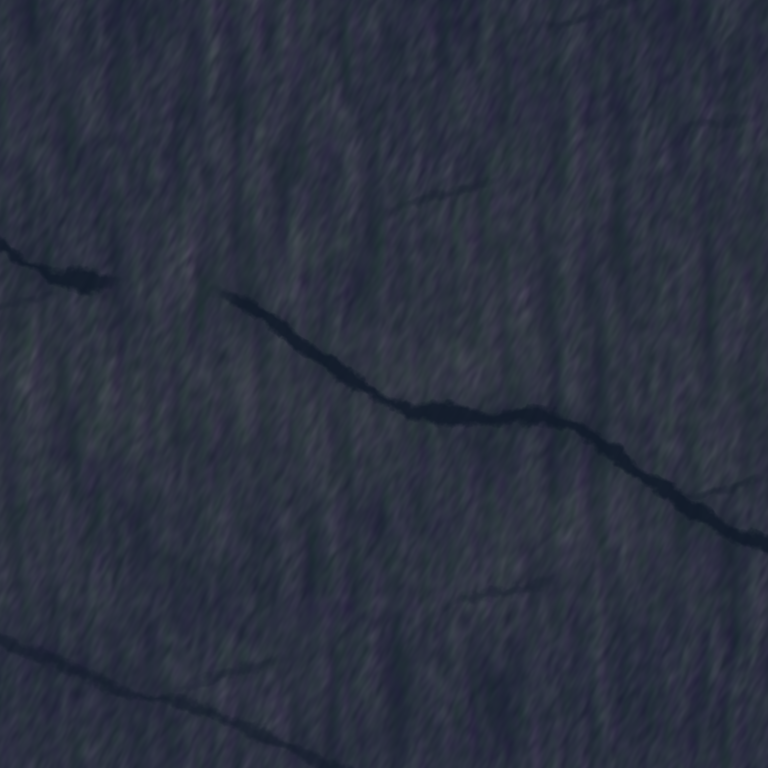
Reproduce this texture procedurally as a WebGL 2 fragment shader.

```glsl
#version 300 es
precision highp float;

uniform vec2 u_resolution;
out vec4 fragColor;

vec2 hash2(vec2 p) {
    vec3 q = fract(p.xyx * vec3(0.1031, 0.1030, 0.0973));
    q += dot(q, q.yzx + 33.33);
    return fract((q.xx + q.yz) * q.zy);
}

float cornerSlope(vec2 cell, vec2 offset) {
    return dot(hash2(cell) * 2.0 - 1.0, offset);
}

float gradientNoise(vec2 p) {
    vec2 i = floor(p), f = p - i;
    vec2 u = f * f * f * (f * (f * 6.0 - 15.0) + 10.0);
    vec2 e = vec2(0.0, 1.0);
    return mix(mix(cornerSlope(i, f), cornerSlope(i + e.yx, f - e.yx), u.x),
               mix(cornerSlope(i + e, f - e), cornerSlope(i + e.yy, f - e.yy), u.x), u.y);
}

float fbm(vec2 p) {
    float sum = 0.0, amp = 1.0;
    for (int i = 0; i < 4; i++) {
        sum += amp * gradientNoise(p);
        p = p * 2.03 + 17.3;
        amp *= 0.55;
    }
    return sum;
}

// Long, nearly vertical ridges
float ridges(vec2 p) {
    p.x += 0.012 * gradientNoise(p * vec2(5.0, 4.0) + 40.0);
    return gradientNoise(p * vec2(34.0, 5.5) + 100.0)
         + 0.55 * gradientNoise(p * vec2(63.0, 11.0) + 230.0);
}

// Short fibres leaning to the right
float fibres(vec2 p) {
    vec2 q = vec2(dot(p, vec2(0.88, -0.47)), dot(p, vec2(0.47, 0.88)));
    return gradientNoise(q * vec2(105.0, 34.0) + 300.0)
         + 0.5 * gradientNoise(q * vec2(180.0, 65.0) + 510.0);
}

// Two sloping main cracks; the upper one is broken by a gap
float mainCracks(vec2 p) {
    float dark = 0.0;
    for (int i = 0; i < 2; i++) {
        float k = float(i);
        float centre = 0.70 - 0.53 * k - 0.385 * p.x
                     - mix(0.027, 0.006, k) * cos(14.0 * (p.x - 0.52))
                     + 0.022 * gradientNoise(vec2(p.x * 9.0, 7.0 + 20.0 * k));
        float halfWidth = mix(0.0105, 0.007, k)
                        + 0.013 * gradientNoise(vec2(p.x * 13.0, 60.0 + 9.0 * k));
        float gap = mix(smoothstep(0.035, 0.10, abs(p.x - 0.22)), 1.0, k);
        halfWidth = max(halfWidth, 0.004) * mix(0.3, 1.0, gap);
        float d = abs(p.y - centre) * 0.92 - halfWidth;
        float core = 1.0 - smoothstep(-0.006, 0.006, d);
        float halo = 0.22 * exp(-max(d, 0.0) * 75.0);
        dark = max(dark, max(core, halo) * gap * mix(1.0, 0.68, k));
    }
    return dark;
}

// Faint hairline branches rising to the right
float hairlines(vec2 p) {
    float dark = 0.0;
    for (int i = 0; i < 7; i++) {
        vec2 seed = hash2(vec2(float(i) * 7.0 + 3.0, 19.0));
        vec2 q = p - vec2(seed.x, fract(float(i) * 0.618 + 0.13));
        float bend = 0.3 * q.x + 0.03 * gradientNoise(vec2(q.x * 11.0, float(i) * 5.0 + 2.5));
        float taper = 1.0 - smoothstep(0.02, 0.09 + 0.03 * seed.y, abs(q.x));
        float line = 1.0 - smoothstep(0.001, 0.010, abs(q.y - bend));
        dark = max(dark, line * taper * (0.25 + 0.3 * seed.y));
    }
    return dark;
}

void main() {
    vec2 p = gl_FragCoord.xy / u_resolution.y;

    // Broad light with a paler, greener middle
    float middle = exp(-14.0 * (p.y - 0.5) * (p.y - 0.5));
    float patches = fbm(p * vec2(4.0, 5.0) + 70.0);
    vec3 colour = vec3(0.166, 0.188, 0.250) + vec3(0.016, 0.018, 0.006) * middle;
    colour += vec3(0.026, 0.024, 0.016) * patches;

    // Ridges, with green edges set slightly aside
    float ridge = ridges(p);
    float greenRidge = ridges(p + vec2(0.004, 0.0));
    colour += vec3(0.075, 0.066, 0.060) * vec3(ridge, greenRidge, ridge);

    // Fibres and violet-green tint
    colour += vec3(0.062, 0.060, 0.056) * fibres(p) * (0.9 + 0.8 * ridge);
    float tint = gradientNoise(p * vec2(48.0, 17.0) + 400.0)
               + 0.6 * gradientNoise(p * vec2(90.0, 50.0) + 620.0);
    colour += vec3(0.012, -0.022, 0.024) * tint;

    // Cracks with ragged edges
    vec2 ragged = p + 0.010 * vec2(fbm(p * 30.0 + 150.0), fbm(p * 34.0 + 190.0));
    float crack = max(mainCracks(ragged), hairlines(ragged));
    vec3 crackColour = vec3(0.072, 0.108, 0.168) + 0.12 * (colour - vec3(0.17, 0.19, 0.25));
    colour = mix(colour, crackColour, 0.95 * crack);

    fragColor = vec4(clamp(colour, 0.0, 1.0), 1.0);
}
```
